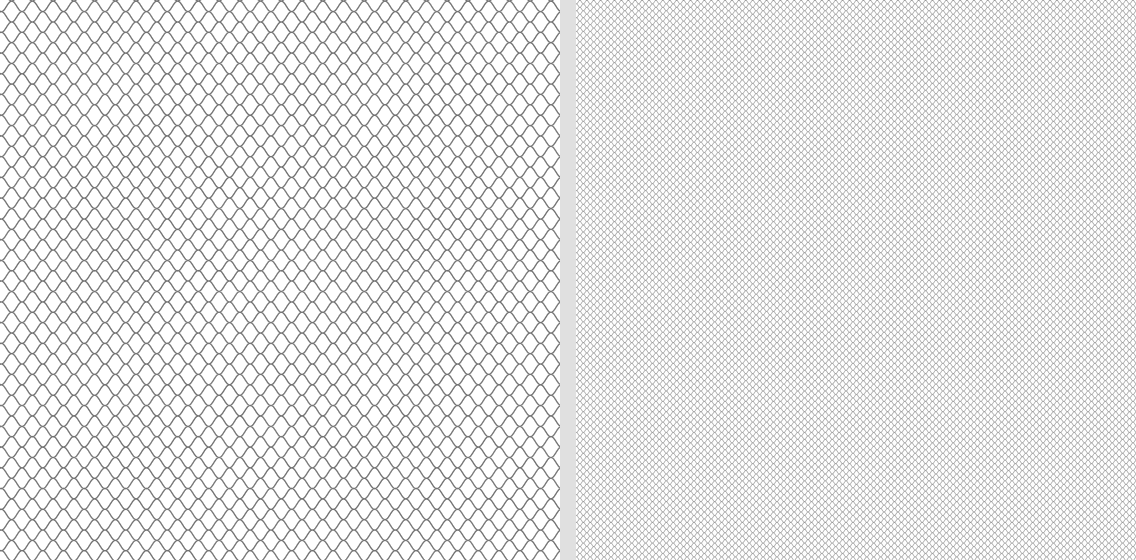
Left, the tile; right, the same tile 3 across and 3 down.
Write a WebGL 1 fragment shader that draws this pattern.

```glsl
precision highp float;

uniform vec2 u_resolution;

const float REPEATS = 27.0;
const float TAU = 6.2831853;

float hash(vec2 p) {
    return fract(sin(dot(p, vec2(41.3, 89.7))) * 4375.5);
}

// One family of stacked wavy wires: x = distance to the wire, y = its grey
vec2 wires(vec2 p, float side) {
    float wave = 0.25 * side * (1.0 - cos(TAU * p.x));
    float slope = 0.25 * TAU * sin(TAU * p.x);
    float height = p.y - wave;
    float row = floor(height + 0.5);
    vec2 id = mod(vec2(floor(p.x), row), REPEATS);

    // Slight unevenness in row height and grey, wrapped at the borders
    float sag = 0.016 * (hash(vec2(id.y, side)) - 0.5);
    float grey = 0.46 + 0.04 * (hash(id + side) - 0.5);
    return vec2(abs(height - row - sag) / sqrt(1.0 + slope * slope), grey);
}

void main() {
    vec2 p = gl_FragCoord.xy / u_resolution * REPEATS - vec2(0.5625, 0.945);
    float pixel = REPEATS / min(u_resolution.x, u_resolution.y);

    // Rising and falling waves touch at the staggered knots
    vec2 rising = wires(p, 1.0);
    vec2 falling = wires(p, -1.0);
    vec2 wire = rising.x < falling.x ? rising : falling;

    // Soft-edged wire over white
    float softness = max(pixel, 0.04);
    float cover = clamp(0.5 + (0.033 - wire.x) / softness, 0.0, 1.0);
    gl_FragColor = vec4(vec3(mix(1.0, wire.y, cover)), 1.0);
}
```
